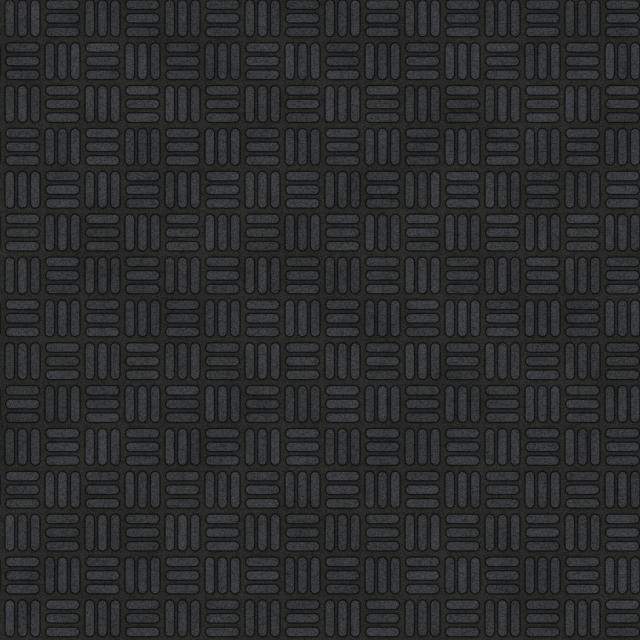
Write a three.js fragment shader that draws this pattern.

```glsl
varying vec2 vUv;

// Layout, in canvas units
const vec2 CELL_SIZE = vec2(0.0625, 0.06697);
const vec2 CELL_ORIGIN = vec2(0.0039, 0.0004);
const vec2 BAR_PITCH = vec2(0.0199, 0.0213);    // upright, flat
const vec2 BAR_LENGTH = vec2(0.0255, 0.0278);   // half lengths: flat, upright
const float BAR_RADIUS = 0.0065;
const float GROOVE_WIDTH = 0.0019;
const float EDGE_SOFTNESS = 0.0011;
const float SHADOW_REACH = 0.0020;

// Surface
const vec3 GROUND_COLOR = vec3(0.161, 0.161, 0.158);
const vec3 BAR_COLOR = vec3(0.208, 0.213, 0.222);
const vec3 GROOVE_COLOR = vec3(0.072, 0.073, 0.076);
const float SHADOW_STRENGTH = 0.16;
const float FINE_SCALE = 410.0;
const float COARSE_SCALE = 170.0;
const float GRAIN_MEAN = 0.45;
const float GROUND_GRAIN = 0.08;
const float BAR_GRAIN = 0.12;
const float GROOVE_GRAIN = 0.03;
const float BAR_VARIATION = 0.12;
const float MOTTLE_SCALE = 38.0;
const float MOTTLE_STRENGTH = 0.13;
const float WEAR_STRENGTH = 0.05;

vec2 hash2(vec2 p) {
  vec2 q = vec2(dot(p, vec2(127.1, 311.7)), dot(p, vec2(269.5, 183.3)));
  return fract(sin(q) * 43758.5);
}

// Distance to the nearest scattered point, centred on zero
float cellular(vec2 p) {
  vec2 id = floor(p);
  vec2 f = fract(p);
  float nearest = 2.0;
  for (int y = -1; y <= 1; y++) {
    for (int x = -1; x <= 1; x++) {
      vec2 offset = vec2(float(x), float(y));
      nearest = min(nearest, length(offset + hash2(id + offset) - f));
    }
  }
  return GRAIN_MEAN - nearest;
}

// Broad, uneven wear from layered sines
float wear(vec2 p) {
  float a = sin(p.x * 19.0 + 2.0 * sin(p.y * 13.0));
  float b = sin(p.y * 31.0 + 1.7 * sin(p.x * 23.0 + 1.0));
  return 0.5 * (a + b);
}

// Stadium lying along y
float stadium(vec2 p, float halfLength) {
  p.y -= clamp(p.y, BAR_RADIUS - halfLength, halfLength - BAR_RADIUS);
  return length(p) - BAR_RADIUS;
}

float fill(float d) {
  return 1.0 - smoothstep(-EDGE_SOFTNESS, EDGE_SOFTNESS, d);
}

void main() {
  // Basket weave: groups of three bars, turned in alternate cells
  vec2 grid = (vUv - CELL_ORIGIN) / CELL_SIZE;
  vec2 cell = floor(grid);
  vec2 local = (fract(grid) - 0.5) * CELL_SIZE;
  bool upright = mod(cell.x + cell.y, 2.0) < 0.5;
  vec2 p = upright ? local : local.yx;
  float pitch = upright ? BAR_PITCH.x : BAR_PITCH.y;
  float halfLength = upright ? BAR_LENGTH.y : BAR_LENGTH.x;

  // Nearest of the three bars
  float bar = clamp(floor(p.x / pitch + 0.5), -1.0, 1.0);
  p.x -= bar * pitch;
  float d = stadium(p, halfLength);

  // Speckled ground and raised bars
  float grain = 0.75 * cellular(vUv * FINE_SCALE) + 0.5 * cellular(vUv * COARSE_SCALE + 7.3);
  float tone = hash2(cell + bar * 0.31).x - 0.5;
  vec3 ground = GROUND_COLOR + grain * GROUND_GRAIN;
  ground *= 1.0 - SHADOW_STRENGTH * exp(-max(d - GROOVE_WIDTH, 0.0) / SHADOW_REACH);
  vec3 raised = BAR_COLOR * (1.0 + tone * BAR_VARIATION) + grain * BAR_GRAIN;

  // Dark groove around each bar
  vec3 groove = GROOVE_COLOR + grain * GROOVE_GRAIN;
  vec3 color = mix(ground, groove, fill(d - GROOVE_WIDTH));
  color = mix(color, raised, fill(d));

  // Mottling and wear across the sheet
  float mottle = cellular(vUv * MOTTLE_SCALE + 3.1);
  color *= 1.0 + MOTTLE_STRENGTH * mottle + WEAR_STRENGTH * wear(vUv);
  gl_FragColor = vec4(color, 1.0);
}
```
